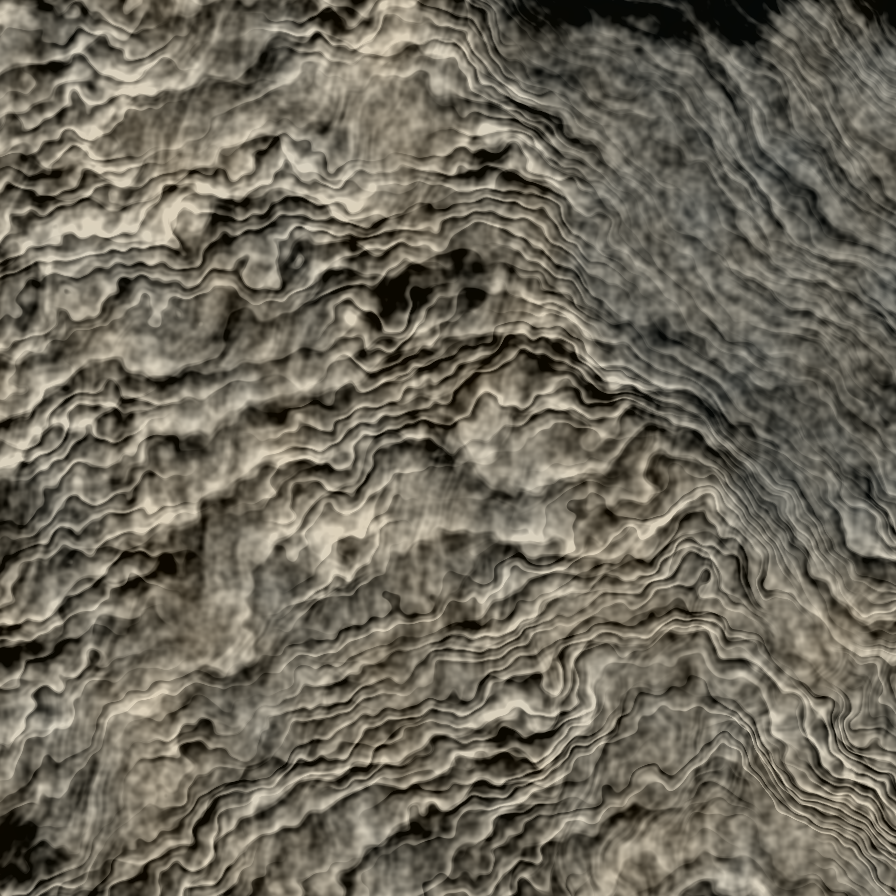
Write a WebGL 1 fragment shader that draws this texture.

```glsl
precision highp float;
// Weathered, folded rock: wavy pale ledges with shadows and fine striations.
uniform vec2 u_resolution;

vec2 randomGradient(vec2 cell) {
  float angle = 6.2832 * fract(sin(dot(cell, vec2(127.1, 311.7))) * 43758.55);
  return vec2(cos(angle), sin(angle));
}

// Gradient noise, roughly -1 to 1
float noise(vec2 p) {
  vec2 i = floor(p), f = fract(p);
  vec2 w = f * f * f * (f * (f * 6.0 - 15.0) + 10.0);
  float a = dot(randomGradient(i), f);
  float b = dot(randomGradient(i + vec2(1, 0)), f - vec2(1, 0));
  float c = dot(randomGradient(i + vec2(0, 1)), f - vec2(0, 1));
  float d = dot(randomGradient(i + vec2(1, 1)), f - vec2(1, 1));
  return 1.5 * mix(mix(a, b, w.x), mix(c, d, w.x), w.y);
}

float fbm(vec2 p) {
  float sum = 0.0, amplitude = 0.6;
  for (int i = 0; i < 4; i++) {
    sum += amplitude * noise(p);
    p = mat2(1.6, 1.2, -1.2, 1.6) * p + 7.3;
    amplitude *= 0.5;
  }
  return sum;
}

// Signed distance across the fold axis, which leans to the lower right
float foldSide(vec2 p) {
  return p.x - 0.87 + 0.35 * p.y;
}

// Height within the strata: rises rightwards, then plunges past the fold
float strata(vec2 p) {
  float d = foldSide(p);
  float plunge = 0.5 * (d + sqrt(d * d + 0.004));
  return p.y * (1.0 + 0.6 * p.x) - 0.75 * p.x + 2.2 * plunge;
}

// One set of ledges: x is the lit crest, y the shadow beneath the next one
vec2 ledge(float t) {
  float f = fract(t);
  float crest = smoothstep(0.0, 0.09, f) * (1.0 - smoothstep(0.12, 0.42, f));
  float shadow = smoothstep(0.55, 0.88, f) * (1.0 - smoothstep(0.91, 1.0, f));
  return vec2(crest, shadow);
}

void main() {
  vec2 uv = gl_FragCoord.xy / u_resolution;

  // Bend the rock, most strongly in the crumpled lower right
  float crumple = smoothstep(0.4, 0.75, uv.x) * (1.0 - smoothstep(0.35, 0.65, uv.y));
  vec2 bend = vec2(fbm(uv * 4.5), fbm(uv * 4.5 + 31.0));
  vec2 p = uv + bend * (0.05 + 0.05 * crumple);
  float s = strata(p);
  float beyondFold = smoothstep(-0.04, 0.12, foldSide(p)) * smoothstep(0.2, 0.55, uv.y);

  // Striations: steep on the ledge faces, along the flow past the fold
  float across = p.x - 0.35 * p.y + 0.008 * noise(uv * 16.0);
  float steep = 0.65 * noise(vec2(across * 48.0, s * 8.0))
              + 0.5 * noise(vec2(across * 105.0, s * 15.0 + 9.0));
  float flow = 0.6 * noise(vec2(across * 9.0, s * 17.0))
             + 0.55 * noise(vec2(across * 16.0, s * 36.0));
  float tone = 0.53 + 0.32 * mix(steep, flow, beyondFold);

  // Broad patches and grit
  tone += 0.2 * fbm(uv * 5.0 + 12.0);
  tone += 0.17 * noise(uv * 62.0) + 0.15 * noise(uv * 118.0 + 5.0);

  // Ledges at three sizes, each fading in and out along its length
  float scale = 7.0;
  for (int i = 0; i < 3; i++) {
    float seed = float(i) * 17.0;
    float t = s * scale + 0.9 * noise(uv * scale * 0.55 + seed)
            + 0.32 * noise(uv * scale * 1.7 + seed) + 0.13 * noise(uv * 46.0 + seed);
    float band = fract(sin(floor(t) * 12.99 + seed) * 437.5);
    float strength = smoothstep(-0.4, 0.35, noise(uv * 6.0 + seed + 3.0) + band - 0.5);
    strength *= 1.0 - beyondFold * (0.35 + 0.25 * float(i));
    vec2 lit = ledge(t) * strength;
    tone += 0.42 * lit.x * (1.0 - 0.3 * tone) - 0.36 * lit.y;
    scale *= 2.1;
  }

  // Dark hollows, and bleached flakes at the upper left
  float hollow = smoothstep(0.3, 0.55, fbm(vec2(across * 9.0, s * 8.0) + 50.0));
  tone -= 0.32 * hollow;
  float flakes = smoothstep(0.6, 0.85, uv.y) * (1.0 - smoothstep(0.35, 0.55, uv.x));
  tone += flakes * (0.08 + 0.35 * fbm(vec2(uv.x * 9.0, s * 20.0)));

  // Shade: far upper right and the lower left corner
  float ragged = 0.05 * fbm(uv * 9.0 + 70.0);
  float farShade = smoothstep(0.93, 0.99, uv.y + ragged) * smoothstep(0.48, 0.62, uv.x);
  float pale = smoothstep(0.09, 0.03, length((uv - vec2(0.91, 0.97)) * vec2(1.0, 1.8)) + ragged);
  float corner = smoothstep(0.09, 0.03, length((uv - vec2(0.01, 0.05)) * vec2(1.0, 1.6)) + ragged);
  tone -= 0.6 * farShade * (1.0 - pale) + 0.5 * corner + 0.1 * beyondFold;
  tone = clamp(tone, -0.08, 1.12);

  // Brown earth to pale stone, warmer or cooler in patches
  vec3 color = mix(vec3(0.09, 0.08, 0.05), vec3(0.77, 0.74, 0.67), tone);
  float warmth = 0.6 * fbm(uv * 8.0 + 90.0) + 0.15 - 0.6 * beyondFold;
  color += vec3(0.03, 0.0, -0.035) * warmth;
  gl_FragColor = vec4(clamp(color, 0.0, 1.0), 1.0);
}
```
